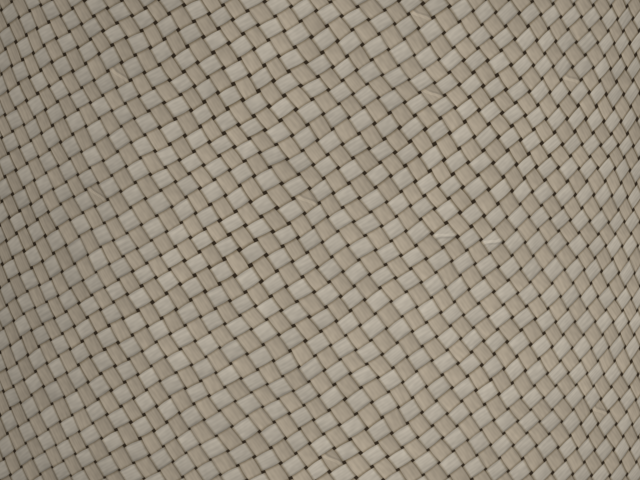
Write a Shadertoy shader that draws this texture.

```glsl
#define STEP_A vec2(0.0324, 0.0203)   // one crossing along a rising strand
#define STEP_B vec2(0.0220, -0.0307)  // one crossing along a falling strand
#define RADIUS 0.83                   // curvature of the woven drum
#define AXIS -0.02                    // sideways position of the drum axis
#define SAG 0.20                      // upward bend of the rows at the sides
#define HALF_WIDTH 0.412              // strand half width, in crossings
#define BULGE 0.035                   // extra width where a strand is on top
#define WOBBLE 0.22                   // irregularity of the weave
#define RISING_COLOR vec3(0.668, 0.637, 0.583)
#define FALLING_COLOR vec3(0.632, 0.587, 0.518)
#define SHADOW_COLOR vec3(0.34, 0.285, 0.195)
#define HOLE_COLOR vec3(0.19, 0.155, 0.115)

const float PI = 3.14159;

float hash(vec2 p) {
    p = fract(p * vec2(0.1031, 0.1130));
    p += dot(p, p.yx + 33.33);
    return fract((p.x + p.y) * p.x * 17.0);
}

float gradientDot(vec2 cell, vec2 offset) {
    float angle = 2.0 * PI * hash(cell + 57.0);
    return dot(vec2(cos(angle), sin(angle)), offset);
}

float gradientNoise(vec2 p) {
    vec2 i = floor(p), f = fract(p);
    vec2 s = f * f * f * (f * (f * 6.0 - 15.0) + 10.0);
    vec2 e = vec2(1.0, 0.0);
    return mix(mix(gradientDot(i, f), gradientDot(i + e, f - e), s.x),
               mix(gradientDot(i + e.yx, f - e.yx), gradientDot(i + 1.0, f - 1.0), s.x), s.y);
}

// Flat strand: height in -1..1, position along and across it, and a patch seed
vec3 strandColor(vec3 base, float height, float along, float across, vec2 seed) {
    float fibre = gradientNoise(vec2(along * 1.3, across * 7.0) + seed * 7.0);
    float tone = 1.0 + 0.06 * (hash(seed) - 0.5) + 0.07 * fibre - 0.13 * across;
    // A few worn patches carry a raised split
    float worn = step(0.985, hash(seed + 19.0));
    float split = across - 0.25 * sin(along * 3.0);
    tone += worn * 0.08 * (smoothstep(0.14, 0.04, abs(split)) - smoothstep(0.12, 0.0, abs(split - 0.18)));
    // Rounded edges darken slightly
    tone -= 0.16 * smoothstep(0.30, 0.47, abs(across));
    return mix(SHADOW_COLOR, base, smoothstep(-0.62, 0.4, height)) * tone;
}

void mainImage(out vec4 fragColor, in vec2 fragCoord) {
    vec2 p = (fragCoord - 0.5 * iResolution.xy) / iResolution.y;

    // Wrap the sheet around an upright drum seen from slightly above
    float scale = max(1.0, iResolution.x / iResolution.y / 1.3333);
    float side = clamp((p.x / scale - AXIS) / RADIUS, -0.95, 0.95);
    float depth = 1.0 - sqrt(1.0 - side * side);
    vec2 sheet = vec2(RADIUS * asin(side), p.y - SAG * depth);

    // Weave coordinates: whole numbers are the strand centre lines
    vec2 q = inverse(mat2(STEP_A, STEP_B)) * sheet;
    q += WOBBLE * vec2(gradientNoise(q * 0.31), gradientNoise(q * 0.31 + 40.0));
    vec2 id = floor(q + 0.5);
    vec2 f = q - id;
    vec2 soft = 0.6 * fwidth(q);

    // Alternating heights of the two strand families
    float parity = mod(id.x + id.y, 2.0);
    float riseHeight = cos(PI * (q.x + id.y));
    float fallHeight = -cos(PI * (q.y + id.x));

    // Strand coverage, with slow and per-strand changes of width
    float tightness = 0.035 * gradientNoise(sheet * 3.0 + 11.0) - 0.02 * p.y;
    vec2 strandHash = vec2(hash(vec2(id.x, 71.0)), hash(vec2(13.0, id.y)));
    vec2 width = HALF_WIDTH + tightness + 0.04 * (strandHash - 0.5);
    width += BULGE * vec2(fallHeight - 0.2, riseHeight + 0.2);
    width = min(width, 0.475);
    vec2 cover = 1.0 - smoothstep(-soft, soft, abs(f) - width);

    // Each visible patch keeps one seed along its whole raised span
    vec2 riseSeed = vec2(2.0 * floor((q.x + id.y + 1.0) * 0.5) - id.y, id.y);
    vec2 fallSeed = vec2(id.x, 2.0 * floor((q.y + id.x) * 0.5) + 1.0 - id.x);
    vec3 rise = strandColor(RISING_COLOR, riseHeight, q.x - riseSeed.x, f.y, riseSeed);
    vec3 fall = strandColor(FALLING_COLOR, fallHeight, q.y - fallSeed.y, f.x, fallSeed + 101.0);

    // Lower strand first, then the one on top
    bool riseOnTop = parity < 0.5;
    vec3 color = mix(HOLE_COLOR, riseOnTop ? fall : rise, riseOnTop ? cover.x : cover.y);
    color = mix(color, riseOnTop ? rise : fall, riseOnTop ? cover.y : cover.x);

    // Soft light from the right, fading at the rim and the upper left
    float light = 1.01 + 0.05 * p.x - 0.08 * side * side + 0.05 * gradientNoise(p * 2.5 + 5.0);
    light -= 0.09 * smoothstep(0.35, 1.0, length(p - vec2(0.15, -0.05)));
    color *= light + 0.03 * gradientNoise(p * 95.0);
    fragColor = vec4(clamp(color, 0.0, 1.0), 1.0);
}
```
